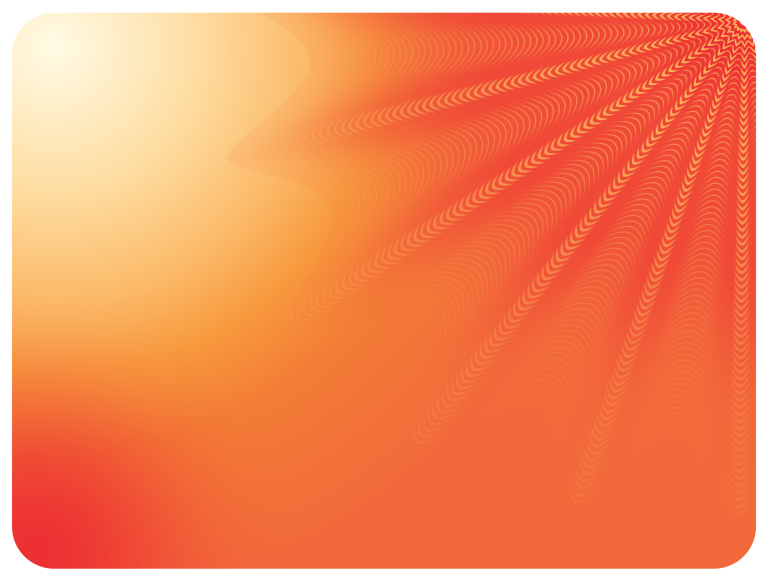
Reproduce this background procedurally as a Shadertoy shader.

```glsl
// A rounded card with a warm cream-to-coral glow and a fan of scalloped ribs.
// The glow is a radial colour ramp; the fan is one star-shaped polar curve
// repeated at shrinking scales towards the upper right corner.

#define RIB_COUNT 70.0      // nested copies of the star curve
#define TIP_STEP 0.3246     // angle between neighbouring star tips
#define TIP_PHASE 0.260     // angle of the first tip below horizontal
#define NOTCH_DEPTH 0.19    // how far the curve dips between tips
#define CARD_RADIUS 0.055
#define FAN_CORNER vec2(0.970, 0.728)
#define GLOW_CENTER vec2(0.070, 0.694)
#define EMBER_CENTER vec2(0.045, 0.035)

const vec3 CREAM   = vec3(1.00, 0.985, 0.90);
const vec3 BUTTER  = vec3(0.995, 0.865, 0.63);
const vec3 GOLD    = vec3(0.985, 0.73, 0.41);
const vec3 AMBER   = vec3(0.97, 0.60, 0.24);
const vec3 TANGER  = vec3(0.955, 0.49, 0.21);
const vec3 CORAL   = vec3(0.95, 0.415, 0.23);
const vec3 RED     = vec3(0.94, 0.285, 0.215);
const vec3 SCARLET = vec3(0.925, 0.17, 0.20);
const vec3 RIB     = vec3(0.98, 0.69, 0.35);

// Signed distance to a rounded box centred on the origin
float roundedBox(vec2 p, vec2 halfSize, float radius) {
    vec2 q = abs(p) - halfSize + radius;
    return length(max(q, 0.0)) + min(max(q.x, q.y), 0.0) - radius;
}

float ramp(float from, float to, float x) {
    return clamp((x - from) / (to - from), 0.0, 1.0);
}

// Light at the upper left, ember red at the lower left, coral elsewhere
vec3 background(vec2 p) {
    float d = distance(p, GLOW_CENTER);
    vec3 col = mix(CREAM, BUTTER, ramp(0.0, 0.19, d));
    col = mix(col, GOLD, ramp(0.19, 0.33, d));
    col = mix(col, AMBER, ramp(0.33, 0.43, d));
    col = mix(col, TANGER, ramp(0.43, 0.53, d));
    col = mix(col, CORAL, ramp(0.53, 0.72, d));
    float ember = smoothstep(0.38, 0.0, distance(p, EMBER_CENTER));
    return mix(col, vec3(0.93, 0.19, 0.20), pow(ember, 1.6));
}

// Lays the shaded fan and its thin bright ribs over a colour
vec3 addFan(vec3 col, vec2 p) {
    vec2 q = FAN_CORNER - p;
    float r = length(q);
    float angle = atan(q.y, q.x);

    // 0 on a star tip, 1 in the notch between two tips
    float u = 2.0 * abs(fract((angle - TIP_PHASE) / TIP_STEP + 0.5) - 0.5);
    float reach = 0.70 + 0.035 * cos(3.0 * (angle - 0.6));
    float bend = sin(1.5708 * min(sqrt(u * u + 0.01), 1.0));
    float s = r / (reach * (1.0 - NOTCH_DEPTH * bend));

    float tipWidth = 0.09 + 0.02 / max(r, 0.02);
    float tip = 1.0 - smoothstep(0.7 * tipWidth, 1.5 * tipWidth, u);
    float notch = smoothstep(0.38, 0.78, u);
    float flank = (1.0 - tip) * (1.0 - notch);

    // Body: coral at the rim, red inwards, darkest on the flanks
    float px = 1.0 / iResolution.x;
    float inside = smoothstep(1.0 + 2.0 * px, 1.0 - 2.0 * px, s);
    float depth = smoothstep(1.0, 0.3, s);
    vec3 body = mix(CORAL, RED, clamp(depth + 0.3 * flank * depth, 0.0, 1.0));
    body = mix(body, SCARLET, smoothstep(0.28, 0.0, s));
    float cover = 0.10 + 0.90 * smoothstep(1.0, 0.58, s);
    col = mix(col, body, inside * cover);

    // Ribs: thick crescents on the tips, hairlines in the notches
    float phase = s * RIB_COUNT;
    float blur = max(fwidth(phase), 0.001);
    float halfWidth = mix(0.10, 0.22, tip);
    float line = clamp((halfWidth - abs(fract(phase) - 0.5)) / blur + 0.5, 0.0, 1.0);
    line = mix(line, 2.0 * halfWidth, smoothstep(0.6, 1.2, blur));
    float fade = smoothstep(1.1, 0.15, s) * mix(1.0, 0.6, ramp(0.4, 1.3, angle) * ramp(0.2, 0.7, s));
    float strength = max(tip, 0.8 * notch) * (0.10 + 0.90 * fade);
    return mix(col, RIB, inside * line * strength);
}

void mainImage(out vec4 fragColor, in vec2 fragCoord) {
    // Canvas width is one unit; the origin is at the lower left
    vec2 p = fragCoord / iResolution.x;
    float px = 1.0 / iResolution.x;

    vec3 col = addFan(background(p), p);

    // White margin around the rounded card
    float edge = roundedBox(p - vec2(0.5, 0.3767), vec2(0.4844, 0.362), CARD_RADIUS);
    col = mix(col, vec3(1.0), smoothstep(-0.7 * px, 0.7 * px, edge));
    fragColor = vec4(col, 1.0);
}
```
